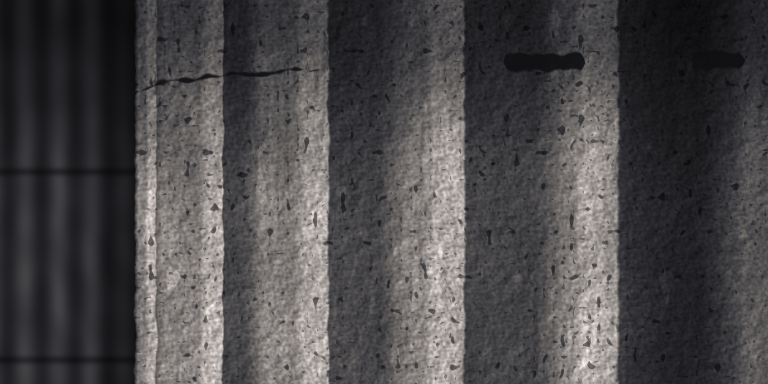
Reproduce this texture procedurally as a Shadertoy shader.

```glsl
// Weathered fluted stone column in raking light, before a blurred column in shade.
// Flutes are evenly spaced in angle on a cylinder, so they widen to the right;
// gradient noise adds grain, pits, pale flakes and a broken drum joint.

#define COLUMN_AXIS   1.771   // x of the column axis, in canvas heights
#define COLUMN_RADIUS 1.419
#define FLUTE_ANGLE   0.294   // radians per flute
#define FLUTE_OFFSET  0.03    // shifts the first arris, in flutes
#define JOINT_HEIGHT  0.753   // joint at the column's left edge
#define JOINT_RISE    0.088
#define GRAIN         0.85
#define PIT_DEPTH     0.5
#define BACK_PERIOD   0.087   // flute spacing of the far column
#define BACK_DRUM     0.49    // joint spacing of the far column

const float TAU = 6.28319;

vec2 gradientAt(vec2 cell) {
    float angle = TAU * fract(sin(dot(cell, vec2(127.1, 311.7))) * 43758.5);
    return vec2(cos(angle), sin(angle));
}

// Gradient noise, roughly -0.7 to 0.7
float noise(vec2 p) {
    vec2 i = floor(p), f = p - i;
    vec2 u = f * f * f * (f * (f * 6.0 - 15.0) + 10.0);
    vec2 e = vec2(1.0, 0.0);
    float low = mix(dot(gradientAt(i), f),
                    dot(gradientAt(i + e.xy), f - e.xy), u.x);
    float high = mix(dot(gradientAt(i + e.yx), f - e.yx),
                     dot(gradientAt(i + e.xx), f - e.xx), u.x);
    return mix(low, high, u.y);
}

// Rough surface relief
float relief(vec2 p) {
    float sum = 0.0, amp = 0.5, freq = 23.0;
    for (int i = 0; i < 4; i++) {
        sum += amp * noise(p * freq + float(i) * 17.3);
        amp *= 0.62;
        freq *= 1.83;
    }
    return sum;
}

// Light across flute n: shadow behind its left arris, then lit hollow, then bright ridge
float fluteTone(float n, float f) {
    float shadowEnd = 0.65 * (1.0 - exp(-0.7 * abs(n - 1.0)));
    float tone = mix(0.24, 0.44, smoothstep(shadowEnd - 0.14, shadowEnd + 0.14, f));
    return tone + 0.16 * smoothstep(0.68, 0.8, f);
}

// Out-of-focus column in the shade
float farColumn(vec2 p) {
    float tone = 0.165 + 0.05 * cos(TAU * (p.x - 0.065) / BACK_PERIOD);
    float joint = abs(fract((p.y - 0.0625) / BACK_DRUM + 0.5) - 0.5) * BACK_DRUM;
    tone *= 1.0 - 0.4 * exp(-pow(joint / 0.011, 2.0));
    tone *= 1.0 + 0.25 * noise(p * vec2(16.0, 9.0));
    tone *= mix(1.1, 0.55, smoothstep(0.45, 1.0, p.y));
    return tone * (1.0 - 0.5 * smoothstep(0.2, 0.35, p.x));
}

// Dark broken seam: thin on the left, wide gashes in the right-hand flutes
float jointCrack(vec2 p, float theta, float n, float f) {
    float gashStart = 0.22 + 0.19 * (n - 4.0);
    float gash = smoothstep(gashStart, gashStart + 0.06, f)
               * (1.0 - smoothstep(0.74, 0.81, f)) * step(3.5, n);
    float seam = 0.003 - 0.02 * smoothstep(2.7, 3.4, n + f);
    float halfWidth = mix(seam, 0.022, gash) + 0.014 * noise(p * 27.0);
    float offset = p.y - JOINT_HEIGHT - JOINT_RISE * sin(theta)
                 + 0.012 * noise(vec2(p.x * 18.0, 3.5));
    return 1.0 - smoothstep(-0.004, 0.004, abs(offset) - halfWidth);
}

float nearColumn(vec2 p, float x, float pixel) {
    // Flute number and position within it
    float theta = acos(clamp((COLUMN_AXIS - x) / COLUMN_RADIUS, -1.0, 1.0));
    float turn = theta / FLUTE_ANGLE + FLUTE_OFFSET;
    float n = floor(turn), f = turn - n;

    // Flute shading with a softened arris
    float fluteWidth = COLUMN_RADIUS * FLUTE_ANGLE * max(sin(theta), 0.1);
    float soft = clamp(2.0 * pixel / fluteWidth, 0.025, 0.3);
    float tone = mix(fluteTone(n, f), fluteTone(n + 1.0, 0.0),
                     smoothstep(1.0 - soft, 1.0, f));

    // Light falls off toward the top and the right
    tone *= mix(1.13, 0.5, smoothstep(0.4, 1.0, p.y));
    tone *= 1.0 - 0.5 * smoothstep(1.5, 1.78, p.x);

    // Stains, flakes, relief lit from the upper left, and pits
    tone *= 1.0 + 0.22 * noise(p * vec2(7.0, 4.0));
    tone *= 1.0 + 0.2 * smoothstep(0.42, 0.47, noise(p * vec2(17.0, 9.0) + 5.0));
    vec2 toLight = vec2(-0.003, 0.002);
    tone *= 1.0 + GRAIN * (relief(p - toLight) - relief(p + toLight));
    tone *= 1.0 + 0.28 * GRAIN * noise(p * 105.0);
    float wear = 0.1 * noise(p * 5.0 + 9.0);
    float pits = smoothstep(0.36, 0.5, noise(p * vec2(42.0, 34.0)) + wear)
               + 0.7 * smoothstep(0.34, 0.5, noise(p * 78.0 + 31.0) + wear);
    tone *= 1.0 - PIT_DEPTH * min(pits, 1.0);

    return mix(tone, 0.06, 0.9 * jointCrack(p, theta, n, f));
}

void mainImage(out vec4 fragColor, in vec2 fragCoord) {
    vec2 p = fragCoord / iResolution.y;
    float pixel = 1.0 / iResolution.y;

    // Chipped vertical edges
    float x = p.x + 0.006 * noise(vec2(p.x * 3.0, p.y * 13.0))
                  + 0.004 * noise(p * vec2(9.0, 42.0));
    float cover = smoothstep(-pixel, pixel, x - COLUMN_AXIS + COLUMN_RADIUS);
    float tone = mix(farColumn(p), nearColumn(p, x, pixel), cover);

    // Cool shadows, warm lights
    vec3 tint = mix(vec3(0.97, 0.98, 1.08), vec3(1.03, 0.99, 0.97),
                    smoothstep(0.1, 0.42, tone));
    fragColor = vec4(clamp(tone * tint, 0.0, 1.0), 1.0);
}
```
